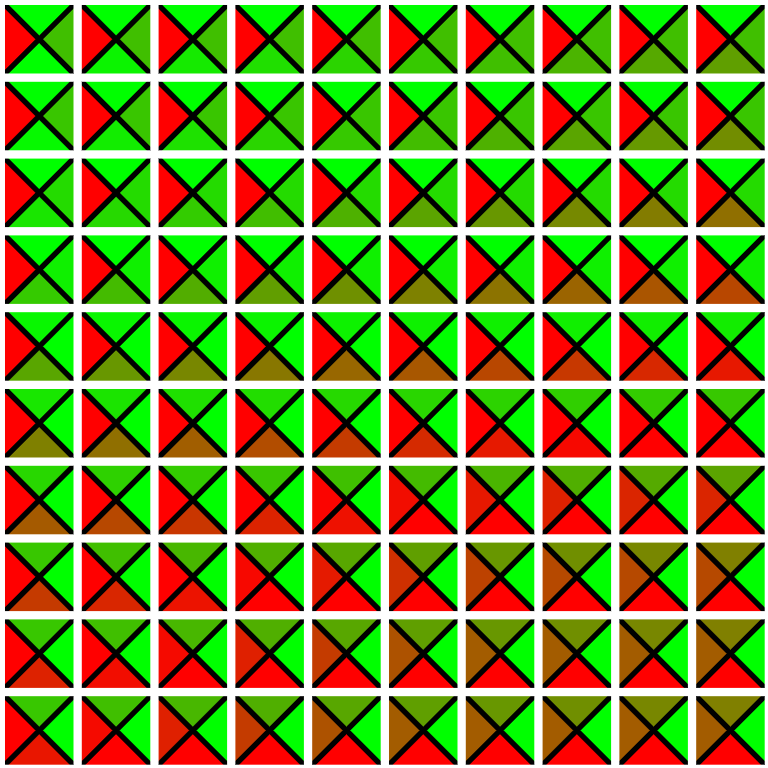
Write a WebGL 2 fragment shader that draws this pattern.

```glsl
#version 300 es
precision highp float;
// A grid of square tiles, each cut by a black cross into four triangles.
// Every triangle takes a green-to-red blend from its own smooth function
// of the tile's column and row, so the hues drift across the grid.

#define GRID 10.0          // tiles across and down
#define TILE_HALF 0.446    // half side of a tile, in cells
#define TILE_CENTER 0.511  // tile centre, from the cell's top left
#define LINE_HALF 0.035    // half width of the cross lines, in cells
#define TOP_GAIN 0.28      // growth of the top blend across columns
#define LEFT_DROP 0.36     // largest fall of the left blend

uniform vec2 u_resolution;
out vec4 fragColor;

const vec3 GREEN = vec3(0.0, 1.0, 0.0);
const vec3 RED = vec3(1.0, 0.0, 0.0);
const vec3 BLACK = vec3(0.0);
const vec3 WHITE = vec3(1.0);

// Blend values of the four triangles: 0 is green, 1 is red.
float topBlend(float col, float row) {
    return clamp((row - 3.5) / 3.5, 0.0, 1.0) * (0.22 + TOP_GAIN * col / 9.0);
}

float rightBlend(float row) {
    return 0.25 * clamp((3.7 - row) / 3.0, 0.0, 1.0);
}

float leftBlend(float col, float row) {
    float strength = clamp(0.4 * (row - 5.0), 0.0, 1.0);
    return 1.0 - LEFT_DROP * strength * smoothstep(0.0, 5.0, col + row - 9.0);
}

float bottomBlend(float col, float row) {
    float rise = 0.46 * (1.0 - cos(row * 0.331));
    return clamp(rise + 0.042 * col + 0.005 * col * row, 0.0, 1.0);
}

// Picks the triangle that holds p (y points down).
float triangleBlend(vec2 p, vec2 cell) {
    if (abs(p.x) > abs(p.y)) {
        return p.x > 0.0 ? rightBlend(cell.y) : leftBlend(cell.x, cell.y);
    }
    return p.y > 0.0 ? bottomBlend(cell.x, cell.y) : topBlend(cell.x, cell.y);
}

// Coverage of a signed distance, softened over one pixel.
float coverage(float dist, float pixel) {
    return clamp(0.5 - dist / pixel, 0.0, 1.0);
}

void main() {
    // Grid coordinates with rows counted from the top.
    vec2 uv = gl_FragCoord.xy / u_resolution;
    vec2 grid = vec2(uv.x, 1.0 - uv.y) * GRID;
    vec2 cell = floor(grid);
    vec2 p = fract(grid) - TILE_CENTER;
    float pixel = GRID / min(u_resolution.x, u_resolution.y);

    // Distances to the tile border and to the nearer diagonal.
    vec2 a = abs(p);
    float tileDist = max(a.x, a.y) - TILE_HALF;
    float crossDist = abs(a.x - a.y) * 0.70711 - LINE_HALF;

    vec3 color = mix(GREEN, RED, triangleBlend(p, cell));
    color = mix(color, BLACK, coverage(crossDist, pixel));
    color = mix(WHITE, color, coverage(tileDist, pixel));
    fragColor = vec4(color, 1.0);
}
```
